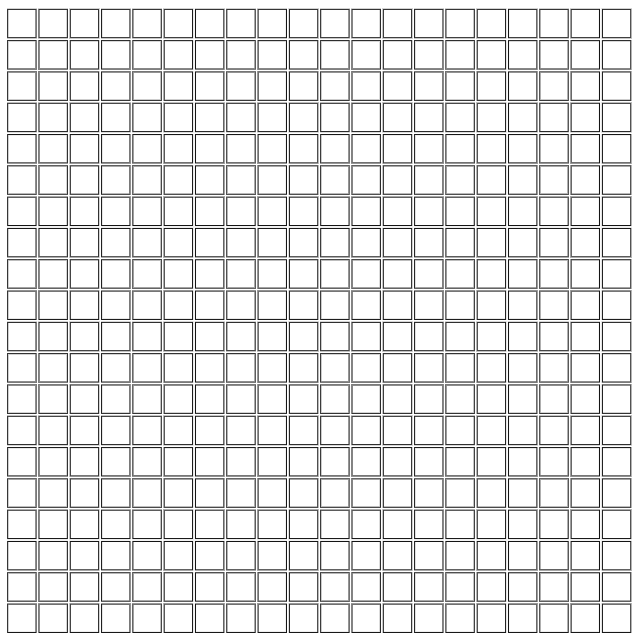
Write a WebGL 1 fragment shader that draws this pattern.

```glsl
precision highp float;
// Draws a 20 by 20 grid of thin, sharp-cornered square outlines on white.
// Each point finds its nearest square, takes the distance to that outline,
// and blends in ink by how much of the pixel the line covers.

uniform vec2 u_resolution;

// Lengths are fractions of the canvas side.
const float SQUARES_PER_SIDE = 20.0;
const float PITCH = 0.04891;
const float HALF_SIDE = 0.02217;
const float LINE_WIDTH = 0.00165;
const vec2 GRID_CENTRE = vec2(0.4988, 0.4986);
const vec3 PAPER = vec3(1.0);
const vec3 INK = vec3(0.08);

// Offset from the centre of the nearest square, limited to the grid.
vec2 nearestSquareOffset(vec2 point) {
    vec2 firstCentre = GRID_CENTRE - 0.5 * (SQUARES_PER_SIDE - 1.0) * PITCH;
    vec2 fromFirst = point - firstCentre;
    vec2 index = clamp(floor(fromFirst / PITCH + 0.5), 0.0, SQUARES_PER_SIDE - 1.0);
    return fromFirst - index * PITCH;
}

// Signed distance to a square, with mitred corners.
float squareDistance(vec2 offset, float halfSide) {
    vec2 edge = abs(offset) - halfSide;
    return max(edge.x, edge.y);
}

// Share of a pixel-wide box that overlaps the line.
float lineCoverage(float dist, float width, float pixel) {
    float upper = min(dist + 0.5 * pixel, 0.5 * width);
    float lower = max(dist - 0.5 * pixel, -0.5 * width);
    return max(upper - lower, 0.0) / pixel;
}

void main() {
    float canvasSide = min(u_resolution.x, u_resolution.y);
    vec2 point = (gl_FragCoord.xy - 0.5 * u_resolution) / canvasSide + 0.5;

    float dist = squareDistance(nearestSquareOffset(point), HALF_SIDE);
    float ink = lineCoverage(dist, LINE_WIDTH, 1.0 / canvasSide);

    gl_FragColor = vec4(mix(PAPER, INK, ink), 1.0);
}
```
